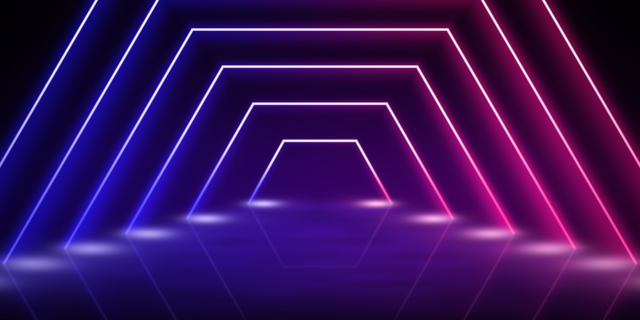
This background is drawn by a Shadertoy shader. Its source:

```glsl
const vec3 BLUE = vec3(0.09, 0.05, 0.90);
const vec3 PINK = vec3(0.82, 0.04, 0.42);
const vec3 WHITE = vec3(1.0, 0.97, 1.0);
const vec3 NIGHT = vec3(0.025, 0.003, 0.045);
const vec3 WALL_LEFT = vec3(0.10, 0.01, 0.37);
const vec3 WALL_RIGHT = vec3(0.27, 0.0, 0.36);
const vec3 FLOOR_LEFT = vec3(0.13, 0.05, 0.53);
const vec3 FLOOR_RIGHT = vec3(0.30, 0.04, 0.46);
const int FRAMES = 6;

float hash(vec2 p) {
    return fract(sin(dot(p, vec2(127.1, 311.7))) * 43758.5453);
}

float noise(vec2 p) {
    vec2 cell = floor(p), f = fract(p);
    f = f * f * (3.0 - 2.0 * f);
    float low = mix(hash(cell), hash(cell + vec2(1, 0)), f.x);
    float high = mix(hash(cell + vec2(0, 1)), hash(cell + vec2(1, 1)), f.x);
    return mix(low, high, f.y);
}

vec3 screenBlend(vec3 base, vec3 light) {
    return 1.0 - (1.0 - base) * (1.0 - clamp(light, 0.0, 1.0));
}

// Signed distance to an endless-legged trapezoid, negative inside
float trapezoid(vec2 q, vec2 top, vec2 foot) {
    vec2 outward = normalize(vec2(top.y - foot.y, foot.x - top.x));
    return max(dot(q - top, outward), q.y - top.y);
}

// Full near the tube with a soft tail, reaching further inward than outward
float halo(float d, float inner, float outer) {
    float x = d < 0.0 ? -d / inner : d / outer;
    return 0.7 * exp(-x * x) + 0.3 * exp(-x);
}

float ellipseGlow(vec2 p, vec2 radius) {
    vec2 r = p / radius;
    return exp(-dot(r, r));
}

// Dim wall above the horizon, hazy polished floor below
vec3 room(vec2 p) {
    float side = abs(p.x);
    float horizon = 0.363 - 0.245 * max(side - 0.22, 0.0);
    float across = smoothstep(-0.7, 0.7, p.x);
    vec3 wall = NIGHT * smoothstep(1.1, 0.5, side);
    wall += mix(WALL_LEFT, WALL_RIGHT, across) * ellipseGlow(p - vec2(0.0, 0.32), vec2(0.95, 0.42));

    float haze = 0.9 + 0.2 * noise(p * vec2(7.0, 45.0));
    float depth = smoothstep(-0.12, 0.23, p.y);
    vec3 ground = mix(FLOOR_LEFT, FLOOR_RIGHT, across) * depth * haze;
    ground = ground * exp(-0.75 * side * side) + NIGHT * 0.6;
    return mix(ground, wall, smoothstep(-0.025, 0.025, p.y - horizon));
}

// One neon frame, its mirror image and the light pools at its feet
vec3 addFrame(vec3 color, vec2 p, float index, float pixel) {
    vec2 top = vec2(0.1133 + 0.0951 * index, 0.560 + 0.1159 * index);
    vec2 foot = vec2(0.2235 + 0.1911 * index, 0.3633 - 0.0469 * index);
    float rise = p.y - foot.y;
    vec2 q = vec2(abs(p.x), foot.y + abs(rise));
    float d = trapezoid(q, top, foot);
    float t = clamp(abs(rise) / (top.y - foot.y), 0.0, 1.0);
    float above = smoothstep(-0.008, 0.008, rise);
    float spread = min(foot.x, 0.5);
    vec3 neon = mix(BLUE, PINK, smoothstep(-spread, spread, p.x));

    // Coloured halo
    float size = min(0.35 + 0.25 * index, 1.4);
    float glow = halo(d, mix(0.052, 0.036, t) * size, 0.021 * size);
    glow *= mix(0.95, 0.5, t) * mix(0.6, 1.0, min(index / 2.0, 1.0));
    glow *= 1.0 - 0.35 * smoothstep(0.6, 1.0, q.x);
    float mirror = 0.2 * exp(-3.0 * t);
    color = screenBlend(color, neon * glow * mix(mirror, 1.0, above));

    // Bright tube
    float tube = 1.0 - smoothstep(0.0037 - pixel, 0.0037 + pixel, abs(d));
    vec3 tubeColor = mix(neon + 0.22, WHITE, smoothstep(0.05, 0.75, t));
    float tubeMirror = 0.18 * exp(-1.8 * t);
    color = mix(color, min(tubeColor, 1.0), tube * mix(tubeMirror, 1.0, above));

    // Light pools, hottest near the foot and trailing inward
    float grow = 1.0 + 0.25 * index;
    vec2 pool = vec2(q.x - foot.x, rise);
    float hot = ellipseGlow(pool + vec2(0.045 * grow, 0.0), vec2(0.052, 0.0115) * grow);
    float trail = ellipseGlow(pool + vec2(0.09 * grow, 0.0), vec2(0.11, 0.024) * grow);
    vec3 poolColor = mix(neon, WHITE, 0.72);
    float power = mix(0.95, 0.55, min(index / 4.0, 1.0));
    return screenBlend(color, poolColor * hot * power + mix(neon, WHITE, 0.25) * trail * 0.22);
}

void mainImage(out vec4 fragColor, in vec2 fragCoord) {
    float pixel = 1.0 / iResolution.y;
    vec2 p = fragCoord * pixel;
    p.x -= 0.5 * iResolution.x * pixel;

    vec3 color = room(p);
    for (int i = 0; i < FRAMES; i++) {
        float index = float(i);
        index += 0.17 * max(index - 4.0, 0.0); // outermost frame stands apart
        color = addFrame(color, p, index, pixel);
    }
    fragColor = vec4(color, 1.0);
}
```
